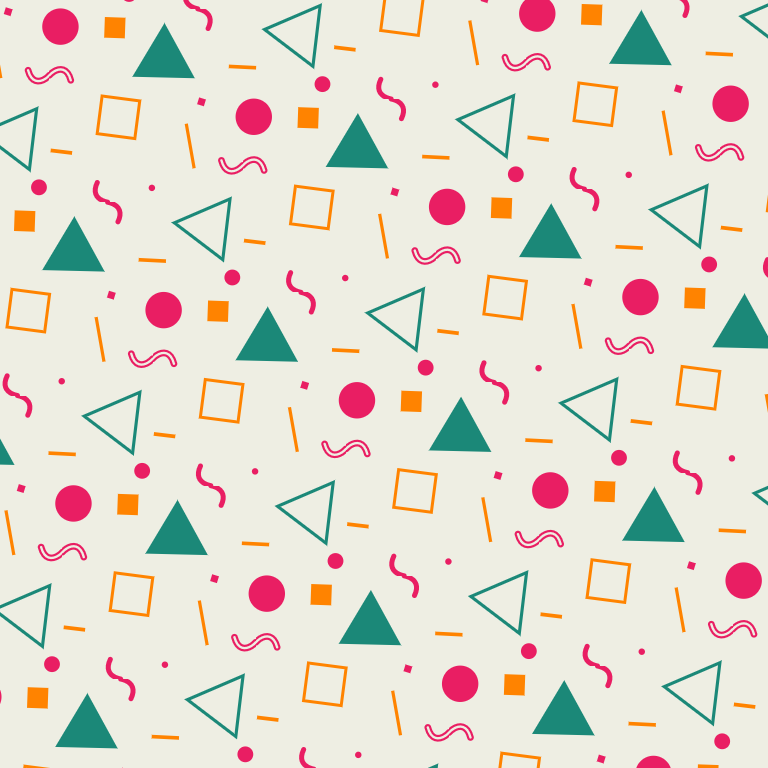
Reproduce this pattern procedurally as a Shadertoy shader.

```glsl
// Scattered geometric confetti: discs, squares, triangles, bars and squiggles.
// Every shape is a distance function wrapped on its own into a square lattice
// turned by 25 degrees, with 3.6 cells across the canvas. Units are cells.

// Offset from the nearest lattice copy of a shape placed at center
vec2 wrap(vec2 p, vec2 center) {
    float c = cos(radians(25.0)), s = sin(radians(25.0));
    mat2 lattice = mat2(c, -s, s, c);
    return lattice * (fract(transpose(lattice) * (p - center) + 0.5) - 0.5);
}

float disc(vec2 p, vec2 center, float radius) {
    return length(wrap(p, center)) - radius;
}

float box(vec2 p, vec2 center, vec2 halfSize, float angle) {
    float c = cos(angle), s = sin(angle);
    vec2 d = abs(mat2(c, -s, s, c) * wrap(p, center)) - halfSize;
    return max(d.x, d.y);
}

// Signed distance to the line a-b, negative on its left
float edge(vec2 q, vec2 a, vec2 b) {
    vec2 e = normalize(b - a);
    return dot(q - a, vec2(e.y, -e.x));
}

// Counterclockwise triangle with sharp corners
float triangle(vec2 q, vec2 a, vec2 b, vec2 c) {
    return max(edge(q, a, b), max(edge(q, b, c), edge(q, c, a)));
}

// Keeps a band of the given width just inside a shape
float outline(float d, float width) {
    return max(d, -d - width);
}

float segment(vec2 q, vec2 a, vec2 b) {
    vec2 e = b - a;
    return length(q - a - e * clamp(dot(q - a, e) / dot(e, e), 0.0, 1.0));
}

// Distance to a cubic curve that starts at the origin
float curve(vec2 q, vec2 b, vec2 c, vec2 d) {
    float nearest = 1.0;
    vec2 last = vec2(0.0);
    for (int i = 1; i <= 10; i++) {
        float t = float(i) / 10.0, u = 1.0 - t;
        vec2 next = 3.0 * u * u * t * b + 3.0 * u * t * t * c + t * t * t * d;
        nearest = min(nearest, segment(q, last, next));
        last = next;
    }
    return nearest;
}

void mainImage(out vec4 fragColor, in vec2 fragCoord) {
    vec2 p = (fragCoord / iResolution.y - vec2(0.4648, 0.4788)) * 3.6;
    float pixel = 3.6 / iResolution.y;

    // Teal triangles
    float teal = triangle(wrap(p, vec2(0.484, -0.153)),
        vec2(0.004, 0.170), vec2(-0.147, -0.082), vec2(0.146, -0.089));
    float hollow = triangle(wrap(p, vec2(0.213, 0.389)),
        vec2(-0.177, 0.022), vec2(0.070, -0.166), vec2(0.107, 0.144));
    teal = min(teal, outline(hollow, 0.0147));

    // Orange squares and bars
    float orange = box(p, vec2(0.255, -0.005), vec2(0.0484), -0.035);
    orange = min(orange, outline(box(p, vec2(0.272, -0.425), vec2(0.096), -0.13), 0.0141));
    orange = min(orange, box(p, vec2(-0.298, -0.137), vec2(0.0075, 0.106), 0.175));
    orange = min(orange, box(p, vec2(-0.053, 0.233), vec2(0.064, 0.0085), -0.05));
    orange = min(orange, box(p, vec2(0.427, 0.320), vec2(0.0505, 0.0088), -0.12));

    // Pink discs and small square
    float pink = disc(p, vec2(0.0), 0.0853);
    pink = min(pink, disc(p, vec2(0.322, 0.153), 0.037));
    pink = min(pink, disc(p, vec2(-0.055, 0.573), 0.015));
    pink = min(pink, box(p, vec2(-0.245, 0.070), vec2(0.0166), -0.3));

    // Pink squiggles: half a curve each, mirrored through its center
    vec2 q = wrap(p, vec2(-0.2625, 0.506));
    q = q.y < 0.0 ? -q : q;
    pink = min(pink, curve(q, vec2(-0.044, 0.009), vec2(-0.075, 0.0375),
        vec2(-0.0484, 0.0922)) - 0.0117);
    q = wrap(p, vec2(-0.0516, -0.228));
    q = q.x < 0.0 ? -q : q;
    float wave = curve(q, vec2(0.028, 0.031), vec2(0.081, 0.050), vec2(0.100, -0.0234));
    pink = min(pink, outline(wave - 0.0157, 0.0102));

    // Flat inks over cream paper
    vec3 color = vec3(0.933, 0.933, 0.890);
    color = mix(color, vec3(0.105, 0.535, 0.470), clamp(0.5 - teal / pixel, 0.0, 1.0));
    color = mix(color, vec3(1.000, 0.515, 0.000), clamp(0.5 - orange / pixel, 0.0, 1.0));
    color = mix(color, vec3(0.914, 0.118, 0.388), clamp(0.5 - pink / pixel, 0.0, 1.0));
    fragColor = vec4(color, 1.0);
}
```
